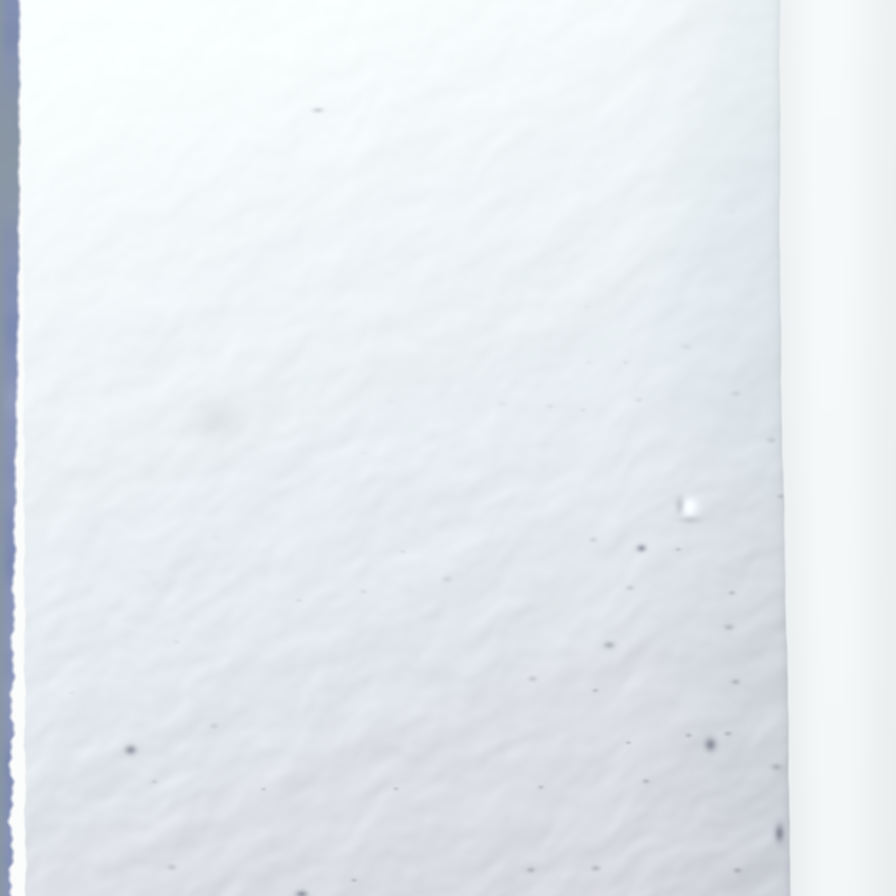
Write a three.js fragment shader that draws this texture.

```glsl
varying vec2 vUv;

vec2 hash2(vec2 p) {
  vec3 q = fract(p.xyx * vec3(0.1031, 0.1030, 0.0973));
  q += dot(q, q.yzx + 33.33);
  return fract((q.xx + q.yz) * q.zy);
}

// Smooth cellular height: rounded lumps around jittered cell points
float lumps(vec2 p) {
  vec2 cell = floor(p), f = fract(p);
  float sum = 0.0;
  for (int y = -1; y <= 1; y++) {
    for (int x = -1; x <= 1; x++) {
      vec2 o = vec2(float(x), float(y));
      vec2 h = hash2(cell + o);
      vec2 d = o + 0.2 + 0.6 * h - f;
      float fall = max(0.0, 1.0 - dot(d, d));
      sum += fall * fall * (h.x - 0.4);
    }
  }
  return sum;
}

float waves(float t, float seed) {
  return (sin(t + seed) + 0.6 * sin(2.3 * t + seed * 1.7) + 0.4 * sin(5.1 * t + seed * 2.9)) * 0.5;
}

// Plaster height, with grain drawn out along a rising diagonal
float plaster(vec2 p) {
  p += 0.012 * vec2(waves(p.y * 19.0, 1.3), waves(p.x * 17.0, 4.1));
  vec2 q = vec2(p.x * 0.85 + p.y * 0.5, p.y * 0.85 - p.x * 0.5);
  return lumps(q * vec2(13.0, 23.0))
       + 0.65 * lumps(q * vec2(29.0, 48.0) + 7.0)
       + 0.35 * lumps(q * vec2(66.0, 92.0) + 19.0);
}

float spot(vec2 p, vec2 center, vec2 radius) {
  vec2 d = (p - center) / radius;
  return exp(-dot(d, d));
}

// Small random dents, one possible per cell
float dents(vec2 p, float scale, float density) {
  vec2 cell = floor(p * scale);
  vec2 h = hash2(cell + 41.0);
  vec2 center = (cell + 0.25 + 0.5 * h) / scale;
  float present = step(1.0 - density, hash2(cell + 83.0).x);
  return present * spot(p, center, vec2(0.0045, 0.003) * (0.6 + 0.6 * h.y));
}

vec3 wallTone(vec2 p) {
  float shade = 0.75 * (1.0 - p.y) + 0.28 * p.x;
  vec3 tone = mix(vec3(0.98, 1.0, 1.0), vec3(0.905, 0.932, 0.95), smoothstep(0.0, 0.58, shade));
  tone = mix(tone, vec3(0.845, 0.852, 0.878), smoothstep(0.45, 0.98, shade));
  float corner = smoothstep(0.68, 0.875, p.x);
  return tone - corner * vec3(0.04, 0.034, 0.03);
}

vec3 wall(vec2 p) {
  float relief = plaster(p + vec2(-0.0025, 0.004)) - plaster(p + vec2(0.0025, -0.004));
  float strength = mix(0.022, 0.052, smoothstep(0.95, 0.1, p.y));
  strength *= mix(0.5, 1.0, smoothstep(0.0, 0.5, p.x + 0.6 * (1.0 - p.y)));
  vec3 color = wallTone(p) - relief * strength;

  // Scattered dents, denser toward the foot and the corner
  float wear = smoothstep(0.55, 1.3, p.x * 0.6 + 1.0 - p.y);
  color -= 0.12 * wear * dents(p, 19.0, 0.22);

  // Soft smudge
  color -= 0.045 * spot(p, vec2(0.241, 0.532), vec2(0.026, 0.021));

  // Distinct pits and one raised chip
  float pits = spot(p, vec2(0.716, 0.388), vec2(0.005, 0.004))
             + spot(p, vec2(0.793, 0.169), vec2(0.006, 0.007))
             + spot(p, vec2(0.146, 0.163), vec2(0.006, 0.005))
             + spot(p, vec2(0.870, 0.070), vec2(0.005, 0.009))
             + spot(p, vec2(0.337, 0.002), vec2(0.006, 0.004))
             + 0.6 * spot(p, vec2(0.680, 0.280), vec2(0.006, 0.004))
             + 0.5 * spot(p, vec2(0.355, 0.877), vec2(0.006, 0.003));
  color -= pits * vec3(0.27, 0.26, 0.24);
  color -= 0.14 * spot(p, vec2(0.759, 0.436), vec2(0.005, 0.009));
  color -= 0.10 * spot(p, vec2(0.770, 0.420), vec2(0.011, 0.004));
  color += 0.12 * spot(p, vec2(0.769, 0.433), vec2(0.010, 0.011));
  return color;
}

vec3 sideStrip(vec2 p) {
  vec3 blue = mix(vec3(0.48, 0.53, 0.69), vec3(0.57, 0.61, 0.74), 0.5 + 0.5 * waves(p.y * 23.0, 2.0));
  float grey = max(spot(p, vec2(0.0, 0.83), vec2(0.06, 0.11)), 0.8 * smoothstep(0.012, 0.0, p.x));
  return mix(blue, vec3(0.54, 0.59, 0.64), grey);
}

void main() {
  vec2 p = vUv;
  vec3 color = wall(p);

  // Right-hand post with a thin shaded seam
  float seam = mix(0.881, 0.870, smoothstep(0.0, 0.75, p.y)) + 0.0008 * waves(p.y * 31.0, 0.7);
  color -= 0.055 * exp(-abs(p.x - seam) / 0.005);
  float across = (p.x - seam) / (1.0 - seam);
  vec3 post = mix(vec3(0.935, 0.95, 0.955), vec3(0.965, 0.98, 0.98), smoothstep(0.0, 0.35, across));
  post -= 0.035 * smoothstep(0.5, 1.0, across) + 0.012 * (1.0 - p.y);
  color = mix(color, post, smoothstep(-0.0015, 0.0025, p.x - seam));

  // Left strip with a ragged bright rim, widening downward
  float ragged = mix(0.0035, 0.0012, smoothstep(0.1, 0.6, p.y));
  float edge = mix(0.0125, 0.0215, smoothstep(0.05, 0.85, p.y)) + ragged * waves(p.y * 95.0, 3.0);
  float rimEnd = mix(0.0285, 0.025, p.y) + 0.0015 * waves(p.y * 70.0, 5.0);
  color = mix(color, vec3(0.985, 0.99, 0.99), 1.0 - smoothstep(rimEnd - 0.002, rimEnd + 0.002, p.x));
  color = mix(sideStrip(p), color, smoothstep(edge - 0.003, edge + 0.003, p.x));

  gl_FragColor = vec4(clamp(color, 0.0, 1.0), 1.0);
}
```
